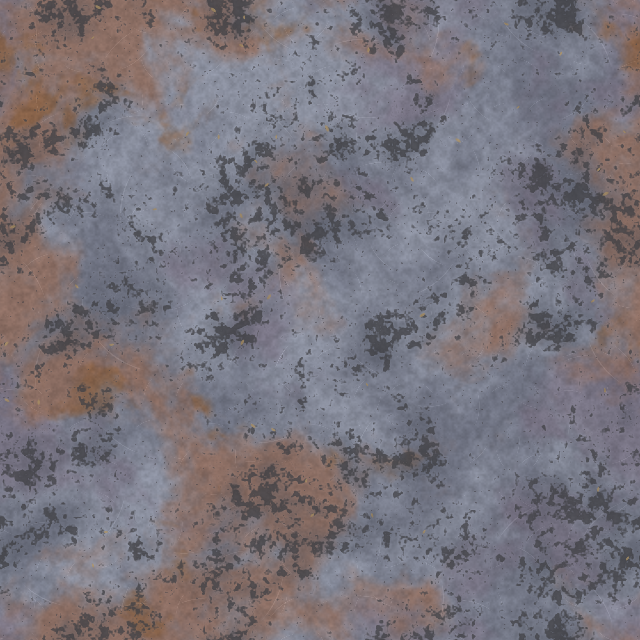
Reproduce this texture procedurally as a three.js fragment shader.

```glsl
// Weathered blue-grey metal with rust clouds, sooty speckled grime and tan flecks.
// Wrapped layered noise makes the stains; stretched cellular specks make pits,
// flecks and hairline scratches. Every layer repeats a whole number of times.

varying vec2 vUv;

float hash(vec2 p) {
  vec3 q = fract(p.xyx * 0.1031);
  q += dot(q, q.yzx + 33.33);
  return fract((q.x + q.y) * q.z);
}

// Smooth value noise that wraps after a whole number of cells
float wrapNoise(vec2 p, float period, float seed) {
  vec2 cell = floor(p);
  vec2 f = fract(p);
  f = f * f * (3.0 - 2.0 * f);
  vec2 a = mod(cell, period) + seed;
  vec2 b = mod(cell + 1.0, period) + seed;
  return mix(mix(hash(a), hash(vec2(b.x, a.y)), f.x),
             mix(hash(vec2(a.x, b.y)), hash(b), f.x), f.y);
}

float layeredNoise(vec2 uv, float cells, int octaves, float gain, float seed) {
  float sum = 0.0;
  float total = 0.0;
  float weight = 1.0;
  for (int i = 0; i < 7; i++) {
    if (i >= octaves) break;
    sum += weight * wrapNoise(uv * cells + seed * 0.37, cells, seed);
    total += weight;
    weight *= gain;
    cells *= 2.0;
    seed += 17.0;
  }
  return sum / total;
}

// One randomly turned ellipse in some cells; radius is a share of the cell
float specks(vec2 uv, float cells, float radius, float stretch, float density, float seed) {
  vec2 p = uv * cells;
  vec2 id = mod(floor(p), cells) + seed;
  vec2 jitter = vec2(hash(id + 3.1), hash(id + 7.7)) - 0.5;
  vec2 d = fract(p) - 0.5 - jitter * (1.0 - 2.0 * radius);
  float angle = 6.2832 * hash(id + 11.3);
  d = mat2(cos(angle), -sin(angle), sin(angle), cos(angle)) * d;
  d.y += d.x * d.x * 0.5;
  float size = radius * mix(0.5, 1.0, hash(id + 19.9));
  float shape = 1.0 - smoothstep(0.5, 1.0, length(d * vec2(1.0, stretch)) / size);
  return shape * step(hash(id + 29.3), density);
}

void main() {
  // Periodic sines bend the stains away from the noise grid
  vec2 wave = 6.2832 * vUv.yx;
  vec2 uv = vUv + 0.012 * sin(wave * 3.0 + vec2(0.4, 2.1))
                + 0.006 * sin(wave.yx * 5.0 + wave * 4.0 + vec2(1.7, 0.2));

  float cloud = layeredNoise(uv, 6.0, 6, 0.66, 5.0);
  float rust = layeredNoise(uv, 5.0, 6, 0.58, 151.0);
  float ochre = layeredNoise(uv, 9.0, 5, 0.6, 307.0);
  float violet = layeredNoise(uv, 7.0, 5, 0.55, 419.0);
  float grain = layeredNoise(vUv, 90.0, 3, 0.75, 523.0);

  // Blue-grey coat with mauve and rust staining
  vec3 color = mix(vec3(0.43, 0.445, 0.505), vec3(0.55, 0.57, 0.63),
                   smoothstep(0.3, 0.7, cloud));
  color = mix(color, vec3(0.45, 0.40, 0.47), 0.5 * smoothstep(0.55, 0.75, violet));
  color = mix(color, vec3(0.56, 0.42, 0.36), 0.85 * smoothstep(0.49, 0.7, rust));
  color = mix(color, vec3(0.53, 0.36, 0.22),
              0.6 * smoothstep(0.62, 0.76, ochre) * smoothstep(0.45, 0.6, rust));

  // Fine scratches, paler than the coat
  float scratches = 0.0;
  for (int i = 0; i < 3; i++) {
    float layer = float(i);
    scratches += specks(vUv + layer * 0.29, 8.0 + 5.0 * layer, 0.45, 40.0, 0.6, 601.0 + 31.0 * layer);
  }
  color += 0.05 * scratches;

  // Sooty patches, laid twice each way, broken up by the grain
  float patches = layeredNoise(uv * 2.0, 4.0, 6, 0.64, 211.0);
  float soot = patches + 0.8 * (grain - 0.5);
  float halo = smoothstep(0.5, 0.72, patches);
  color = mix(color, vec3(0.34, 0.36, 0.41), 0.3 * halo);
  color = mix(color, vec3(0.235, 0.235, 0.25), 0.78 * smoothstep(0.59, 0.74, soot));

  // Dark pits and sparse tan flecks
  float pits = specks(vUv, 96.0, 0.2, 1.4, 0.22, 701.0);
  color = mix(color, vec3(0.27, 0.26, 0.28), 0.55 * pits);
  float flecks = specks(vUv, 22.0, 0.15, 2.2, 0.07, 809.0);
  color = mix(color, vec3(0.65, 0.55, 0.38), 0.75 * flecks);

  color *= 1.0 + 0.3 * (grain - 0.5);
  gl_FragColor = vec4(color, 1.0);
}
```
